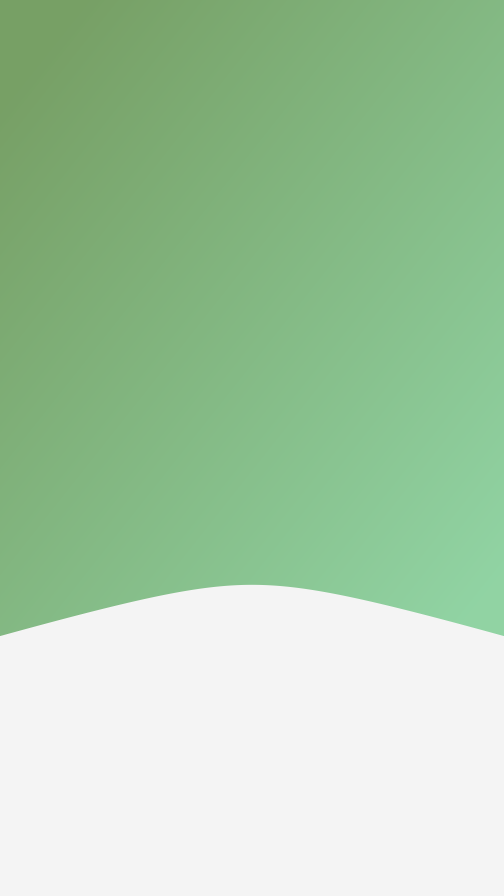
Give the GLSL for this background, as a Shadertoy shader.

```glsl
const vec3 LEAF = vec3(0.467, 0.627, 0.398);
const vec3 MINT = vec3(0.567, 0.828, 0.640);
const vec3 PAPER = vec3(0.955);

const float CREST = 0.3473;     // height of the hill top
const float ROUNDNESS = 0.0316; // softness of the hill top
const float SLOPE = 0.083;      // fall of the flanks per half width

// Height of a hyperbolic hill; x runs from -1 to 1 across the canvas
float hillHeight(float x, float crest, float roundness, float slope) {
    return crest + roundness - length(vec2(roundness, slope * x));
}

// Diagonal blend from the top left to the bottom right of the panel
vec3 diagonalGradient(vec2 uv, float panelBottom, vec3 startColor, vec3 endColor) {
    float down = (1.0 - uv.y) / (1.0 - panelBottom);
    float along = 0.5 * (uv.x + down);
    return mix(startColor, endColor, clamp((along - 0.09) / 0.86, 0.0, 1.0));
}

// Coverage below an edge, softened over one pixel
float coverBelow(float y, float edge, float pixel) {
    return clamp(0.5 + (edge - y) / pixel, 0.0, 1.0);
}

void mainImage(out vec4 fragColor, in vec2 fragCoord) {
    vec2 uv = fragCoord / iResolution.xy;

    // Green panel, ending where the hill meets the sides
    float panelBottom = hillHeight(1.0, CREST, ROUNDNESS, SLOPE);
    vec3 color = diagonalGradient(uv, panelBottom, LEAF, MINT);

    // Pale hill in front
    float hill = hillHeight(2.0 * uv.x - 1.0, CREST, ROUNDNESS, SLOPE);
    color = mix(color, PAPER, coverBelow(uv.y, hill, 1.0 / iResolution.y));

    fragColor = vec4(color, 1.0);
}
```
